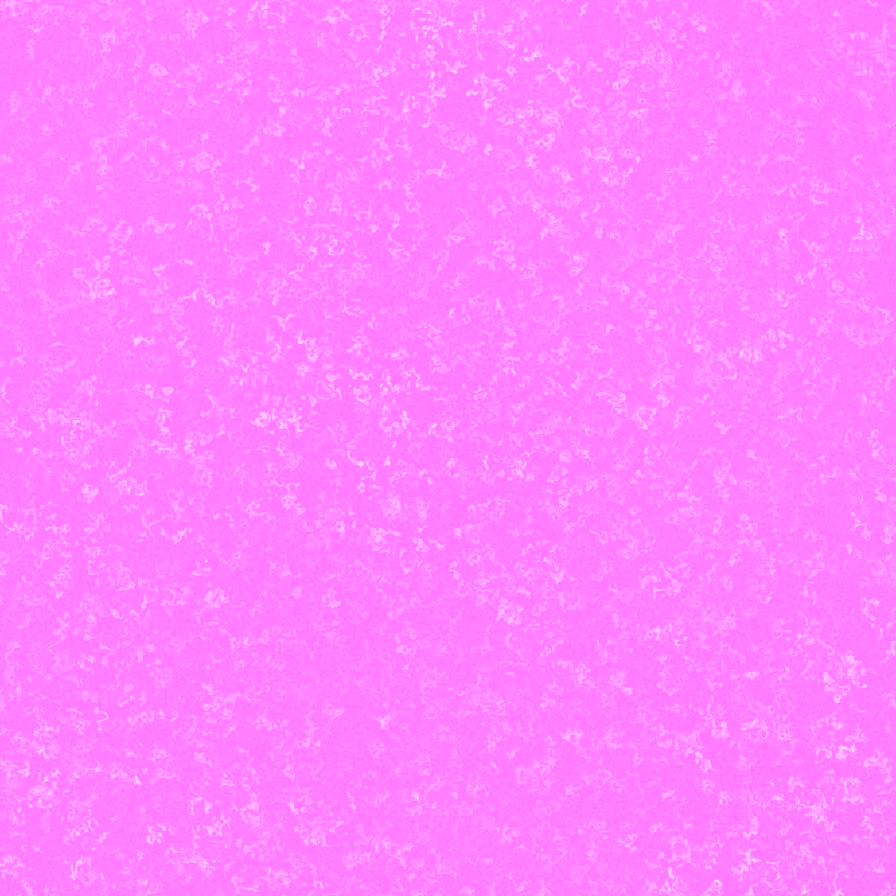
Reproduce this texture procedurally as a three.js fragment shader.

```glsl
varying vec2 vUv;

vec2 hash2(vec2 p) {
  vec3 q = fract(p.xyx * vec3(0.1031, 0.1030, 0.0973));
  q += dot(q, q.yzx + 33.33);
  return fract((q.xx + q.yz) * q.zy);
}

// Smooth noise, two independent channels from 0 to 1
vec2 noise2(vec2 p) {
  vec2 i = floor(p), f = fract(p);
  f = f * f * (3.0 - 2.0 * f);
  return mix(mix(hash2(i), hash2(i + vec2(1.0, 0.0)), f.x),
             mix(hash2(i + vec2(0.0, 1.0)), hash2(i + 1.0), f.x), f.y);
}

// Cellular spots of random strength, fading out at the given radius
float spots(vec2 p, float radius, float rarity) {
  vec2 cell = floor(p);
  float brightest = 0.0;
  for (int y = -1; y <= 1; y++) {
    for (int x = -1; x <= 1; x++) {
      vec2 id = cell + vec2(float(x), float(y));
      float d = length(id + hash2(id + 19.0) - p);
      float strength = pow(hash2(id + 71.0).x, rarity);
      brightest = max(brightest, strength * (1.0 - smoothstep(0.1 * radius, radius, d)));
    }
  }
  return brightest;
}

// Broad, soft drift from layered sines, about -1 to 1
float drift(vec2 p) {
  return 0.5 * sin(p.x * 7.0 + 2.0 * sin(p.y * 5.0 + 1.0))
       + 0.5 * sin(p.y * 11.0 - 1.5 * sin(p.x * 8.0) + 2.0);
}

void main() {
  // Ragged flecks: cells bent by coarse and fine noise
  vec2 bend = 1.3 * (noise2(vUv * 95.0 + 40.0) - 0.5)
            + 1.0 * (noise2(vUv * 230.0 + 90.0) - 0.5);
  float flecks = spots(vUv * 62.0 + bend + 10.0, 0.6, 1.5);

  // Powdery breakup inside the flecks
  vec2 powder = noise2(vUv * 290.0 + 7.0);
  flecks *= 0.4 + 1.2 * powder.x;
  flecks *= 0.95 + 0.35 * drift(vUv);

  // Sparse small bright specks
  float specks = spots(vUv * 70.0 + 0.3 * bend + 200.0, 0.38, 50.0);

  // Fine grain over the whole surface
  vec2 grain = noise2(vUv * 410.0 + 3.0) - 0.5;

  float green = 0.488 + 0.006 * drift(vUv.yx + 0.4) + 0.06 * grain.x
              + 0.22 * flecks + 0.2 * specks;
  gl_FragColor = vec4(1.0, clamp(green, 0.45, 0.85), 1.0, 1.0);
}
```
